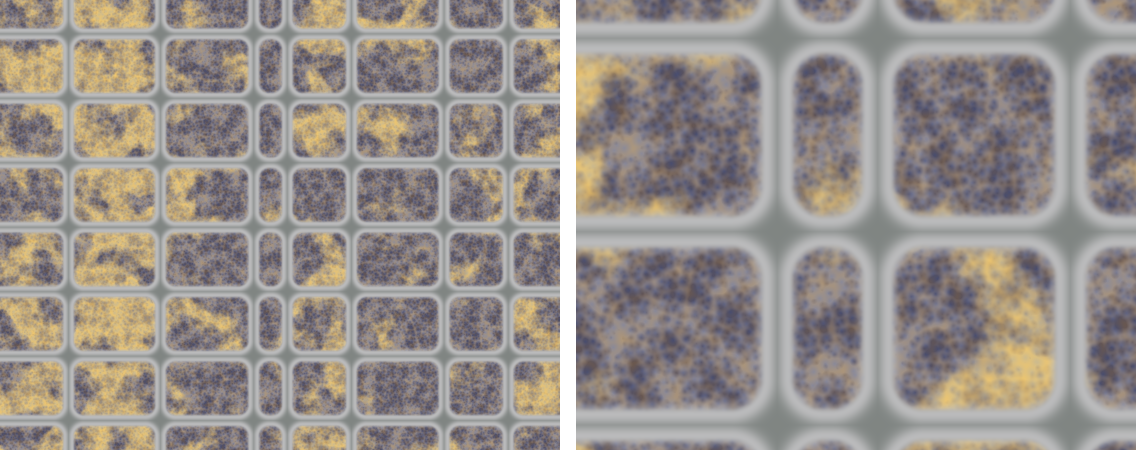
Left, the full canvas; right, a detail of the centre.
Give the GLSL for this pattern, as a WebGL 2 fragment shader.

```glsl
#version 300 es
precision highp float;
// Grid of rounded, mottled violet and ochre tiles with pale rims and grey joints.

uniform vec2 u_resolution;
out vec4 fragColor;

// Lengths are fractions of the canvas width.
const float ROW_HEIGHT = 0.1151;
const float ROW_OFFSET = 0.0525;
const float RIM_INSET = 0.0065;
const float CORNER_RADIUS = 0.021;
const float COLUMN_EDGES[9] = float[9](
    -0.04, 0.1224, 0.2865, 0.4531, 0.513, 0.6276, 0.793, 0.9076, 1.07);

const vec3 JOINT = vec3(0.50, 0.52, 0.51);
const vec3 RIM = vec3(0.74, 0.74, 0.745);
const vec3 VIOLET_DARK = vec3(0.34, 0.32, 0.38);
const vec3 VIOLET_LIGHT = vec3(0.56, 0.53, 0.55);
const vec3 OCHRE_DARK = vec3(0.67, 0.59, 0.47);
const vec3 OCHRE_LIGHT = vec3(0.86, 0.75, 0.50);

vec2 hash2(vec2 p) {
    vec3 q = fract(p.xyx * vec3(0.1031, 0.1030, 0.0973));
    q += dot(q, q.yzx + 33.33);
    return fract((q.xx + q.yz) * q.zy);
}

// Smoothed distance to the nearest scattered point, about 0.36 on average.
float cellular(vec2 p) {
    vec2 cell = floor(p);
    float sum = 0.0;
    for (int y = -1; y <= 1; y++) {
        for (int x = -1; x <= 1; x++) {
            vec2 c = cell + vec2(x, y);
            sum += exp(-8.0 * length(c + hash2(c + 50.0) - p));
        }
    }
    return -log(sum) / 8.0;
}

float cellularLayers(vec2 p) {
    float sum = 0.0, weight = 0.533;
    for (int i = 0; i < 4; i++) {
        sum += weight * cellular(p);
        p = p * 2.03 + vec2(17.3, 9.1);
        weight *= 0.5;
    }
    return sum;
}

float roundedBox(vec2 p, vec2 halfSize, float radius) {
    vec2 q = abs(p) - halfSize + radius;
    return length(max(q, 0.0)) + min(max(q.x, q.y), 0.0) - radius;
}

float bump(float x, float center, float width) {
    float t = (x - center) / width;
    return exp(-t * t);
}

// Signed distance to the rim line of the tile that holds p.
float tileDistance(vec2 p) {
    float left = COLUMN_EDGES[0], right = COLUMN_EDGES[1];
    for (int i = 1; i < 8; i++) {
        if (p.x >= COLUMN_EDGES[i]) {
            left = COLUMN_EDGES[i];
            right = COLUMN_EDGES[i + 1];
        }
    }
    float row = fract((p.y - ROW_OFFSET) / ROW_HEIGHT) - 0.5;
    vec2 local = vec2(p.x - 0.5 * (left + right), row * ROW_HEIGHT);
    vec2 halfSize = 0.5 * vec2(right - left, ROW_HEIGHT) - RIM_INSET;
    return roundedBox(local, halfSize, CORNER_RADIUS);
}

// Ochre gathers in vertical bands that swell every four rows.
float ochreAmount(vec2 p) {
    float swell = cos(6.2832 * (p.y - 0.685) / (4.0 * ROW_HEIGHT));
    float bands = bump(p.x, 0.205, 0.10)
        + (0.45 + 0.25 * swell) * bump(p.x, 0.04, 0.07)
        + (0.42 + 0.30 * swell) * bump(p.x, 0.59, 0.06)
        + 0.35 * bump(p.x, 0.99, 0.06);
    vec2 warp = 0.008 * sin(p.yx * vec2(47.0, 39.0) + 2.0 * sin(p * 23.0));
    float cloud = cellularLayers((p + warp) * 12.0) - 0.36;
    return smoothstep(0.28, 0.85, 0.1 + 0.72 * bands + 2.6 * cloud);
}

vec3 stone(vec2 p) {
    float mottle = cellularLayers(p * 38.0 + 7.0) - 0.36;
    float grain = cellular(p * 190.0) - 0.36;
    float tint = cellular(p * 150.0 + 31.0) - 0.36;
    float shade = clamp(0.45 + 2.4 * mottle + 0.8 * grain, 0.0, 1.0);
    vec3 violet = mix(VIOLET_DARK, VIOLET_LIGHT, shade);
    vec3 ochre = mix(OCHRE_DARK, OCHRE_LIGHT, shade);
    float amount = clamp(ochreAmount(p) + 0.5 * mottle, 0.0, 1.0);
    return mix(violet, ochre, amount) + tint * vec3(0.15, 0.05, -0.14);
}

void main() {
    vec2 p = gl_FragCoord.xy / u_resolution.x;
    float d = tileDistance(p);

    // Tile face over the joint
    float face = 1.0 - smoothstep(-0.004, 0.001, d);
    vec3 color = mix(JOINT, stone(p), face);

    // Soft rim, fading more slowly on the joint side
    float rim = bump(d, 0.0, d < 0.0 ? 0.0045 : 0.0065);
    color = mix(color, RIM, 0.95 * rim);

    fragColor = vec4(color, 1.0);
}
```
